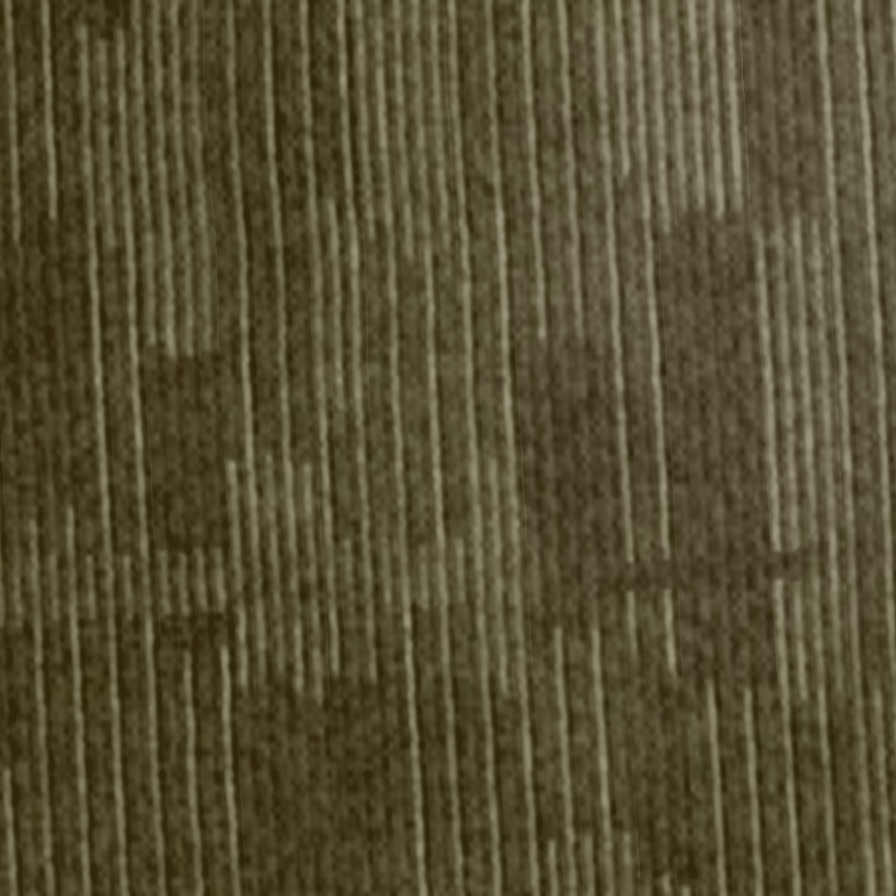
Give the GLSL for this texture, as a WebGL 2 fragment shader.

```glsl
#version 300 es
precision highp float;
// Olive ribbed carpet: leaning vertical cords broken into random plain, sparse and dense blocks.
uniform vec2 u_resolution;
out vec4 outColor;

float hash(vec2 p) {
    return fract(sin(dot(p, vec2(127.1, 311.7))) * 43758.5453);
}

float noise(vec2 p) {
    vec2 i = floor(p), f = fract(p);
    f = f * f * (3.0 - 2.0 * f);
    return mix(mix(hash(i), hash(i + vec2(1, 0)), f.x),
               mix(hash(i + vec2(0, 1)), hash(i + vec2(1, 1)), f.x), f.y);
}

// Block style: x = cord strength, y = pile lightness
vec2 blockStyle(float column, float group, float row) {
    float kind = hash(vec2(group, row + 7.0));
    float cord = 0.7 + 0.45 * hash(vec2(column, row));
    if (kind < 0.25) return vec2(0.25 * cord, 0.13);
    if (kind < 0.72) return vec2(mod(column, 2.0) < 0.5 ? 0.2 + cord : 0.2 * cord, 0.22);
    return vec2(0.9 * cord, 0.34);
}

void main() {
    vec2 p = gl_FragCoord.xy / u_resolution;

    // Cords lean and waver a little; nearly fifty run across
    float lean = 0.046 + 0.012 * p.x;
    float x = p.x - lean * (1.0 - p.y) + 0.004 * (noise(p * vec2(4.0, 7.0)) - 0.5);
    x += 0.0018 * (noise(p * vec2(40.0, 45.0)) - 0.5);
    float column = floor(x * 48.5);
    float u = fract(x * 48.5);
    float group = floor((column + 2.0 * hash(vec2(floor(column / 4.0), 3.0))) / 4.0);

    // Uneven rows, shifted for each group, with ragged ends
    float shift = hash(vec2(group, 19.0));
    float y = p.y + 0.035 * sin(p.y * 11.0 + shift * 6.3);
    float s = y * 3.7 + shift + 0.09 * hash(vec2(column, 5.0));
    float row = floor(s);
    vec2 style = mix(blockStyle(column, group, row - 1.0),
                     blockStyle(column, group, row), smoothstep(0.0, 0.05, fract(s)));

    // Short horizontal band: light cords on the left, a dark gap on the right
    float d = p.y - 0.29 - 0.055 * p.x - 0.012 * hash(vec2(column, 31.0));
    float right = smoothstep(0.58, 0.62, p.x) * (1.0 - smoothstep(0.88, 0.93, p.x));
    float height = mix(0.08, 0.04, right);
    float band = smoothstep(0.0, 0.008, d) * (1.0 - smoothstep(height - 0.008, height, d));
    vec2 bandStyle = mix(vec2(0.75, 0.32), vec2(0.1, 0.1), right);
    style = mix(style, bandStyle, band * (1.0 - smoothstep(0.93, 0.97, p.x)));

    // Soft rounded cord, its shadow groove, and faint stitches between
    float cord = smoothstep(0.04, 0.34, u) * (1.0 - smoothstep(0.4, 0.7, u));
    float groove = smoothstep(0.5, 0.78, u) * (1.0 - smoothstep(0.82, 1.0, u));
    float seam = smoothstep(0.6, 0.9, u) + 1.0 - smoothstep(0.0, 0.15, u);
    float stitches = 0.5 + 0.5 * cos(x * 609.47);
    float tone = style.y + 0.03;
    tone += cord * style.x * (0.36 + 0.24 * noise(p * vec2(60.0, 45.0)));
    tone -= groove * 0.15 * style.x + seam * 0.05;
    tone += 0.05 * (stitches - 0.5);

    // Tufted pile and broad wear
    tone += 0.32 * (noise(vec2(x * 170.0, p.y * 125.0)) - 0.5);
    tone += 0.27 * (noise(vec2(x * 95.0, p.y * 75.0) + 40.0) - 0.5);
    tone += 0.2 * (noise(p * 6.0 + 12.0) - 0.5);

    // Light falls from the upper right
    float glow = exp(-4.0 * dot(p - vec2(0.95, 0.7), p - vec2(0.95, 0.7)));
    tone += 0.27 * glow - 0.02;

    vec3 color = mix(vec3(0.20, 0.17, 0.05), vec3(0.53, 0.51, 0.39), clamp(tone, -0.05, 1.2));
    float brown = 1.0 - smoothstep(0.13, 0.22, style.y);
    color += brown * vec3(0.007, -0.002, 0.006);
    color += vec3(0.008, 0.0, 0.008) * (noise(p * vec2(50.0, 35.0) + 70.0) - 0.3);
    color += glow * vec3(0.002, 0.002, 0.025);
    outColor = vec4(color, 1.0);
}
```
